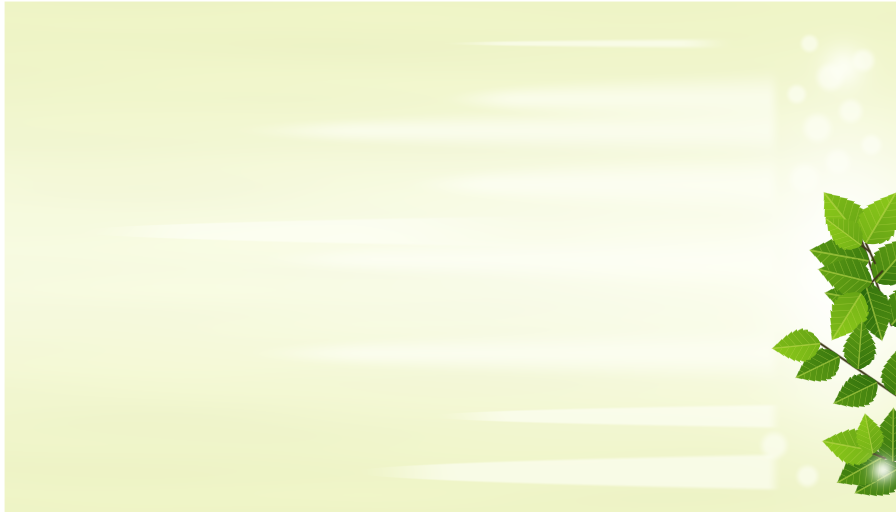
This background is drawn by a Shadertoy shader. Its source:

```glsl
const float ASPECT = 1.753;
const vec3 EDGE_GREEN = vec3(0.932, 0.955, 0.770);
const vec3 MID_GREEN = vec3(0.968, 0.982, 0.880);
const vec3 LIGHT = vec3(0.995, 1.0, 0.970);
const vec3 LEAF_DARK = vec3(0.17, 0.42, 0.05);
const vec3 LEAF_BRIGHT = vec3(0.53, 0.77, 0.10);
const vec3 LEAF_VEIN = vec3(0.73, 0.84, 0.30);
const vec3 BARK = vec3(0.24, 0.22, 0.10);
const float STREAK_OPACITY = 0.62;
const float NODE_STEP = 0.25;
const float LEAF_SPREAD = 1.05;
const float LEAF_HALF_WIDTH = 0.33;
const vec2 SUN_SPOT = vec2(1.728, 0.082);

// Streaks: left tip, right end, height, half thickness
const int STREAKS = 9;
const vec4 STREAK[STREAKS] = vec4[STREAKS](
    vec4(0.15, 1.12, 0.548, 0.031), vec4(0.84, 1.53, 0.187, 0.022),
    vec4(0.69, 1.53, 0.078, 0.034), vec4(0.86, 1.44, 0.915, 0.008),
    vec4(0.44, 1.53, 0.744, 0.032), vec4(0.85, 1.53, 0.806, 0.034),
    vec4(0.78, 1.53, 0.640, 0.036), vec4(0.48, 1.53, 0.493, 0.034),
    vec4(0.46, 1.53, 0.310, 0.034));
const float SOFTNESS[STREAKS] = float[STREAKS](0.12, 0.2, 0.15, 0.7, 1.0, 1.0, 1.0, 1.0, 1.0);

// Twigs: base and tip; then leaf length, lean of the end leaf, leaf count
const int TWIGS = 7;
const vec4 TWIG[TWIGS] = vec4[TWIGS](
    vec4(1.744, 0.365, 1.685, 0.532), vec4(1.712, 0.486, 1.694, 0.525),
    vec4(1.726, 0.470, 1.685, 0.427), vec4(1.753, 0.228, 1.605, 0.329),
    vec4(1.781, 0.078, 1.712, 0.119), vec4(1.701, 0.509, 1.685, 0.521),
    vec4(1.731, 0.105, 1.708, 0.114));
const vec3 HABIT[TWIGS] = vec3[TWIGS](
    vec3(0.118, 0.33, 5.0), vec3(0.115, -0.97, 1.0), vec3(0.108, 0.2, 3.0),
    vec3(0.095, 0.7, 5.0), vec3(0.105, 0.35, 5.0), vec3(0.087, 0.0, 1.0),
    vec3(0.080, -1.0, 1.0));

vec2 hashGradient(vec2 cell) {
    float a = 6.2832 * fract(sin(dot(cell, vec2(127.1, 311.7))) * 4375.5);
    return vec2(cos(a), sin(a));
}

float gradientNoise(vec2 p) {
    vec2 i = floor(p), f = p - i, u = f * f * (3.0 - 2.0 * f);
    vec2 e = vec2(0.0, 1.0);
    float low = mix(dot(hashGradient(i), f), dot(hashGradient(i + e.yx), f - e.yx), u.x);
    float high = mix(dot(hashGradient(i + e), f - e), dot(hashGradient(i + e.yy), f - e.yy), u.x);
    return mix(low, high, u.y);
}

float glow(vec2 p, vec2 centre, vec2 size) {
    vec2 q = (p - centre) / size;
    return exp(-dot(q, q));
}

float segmentDistance(vec2 p, vec2 a, vec2 b) {
    vec2 ab = b - a;
    return length(p - a - ab * clamp(dot(p - a, ab) / dot(ab, ab), 0.0, 1.0));
}

float streakMask(vec2 p, vec4 s, float softness) {
    float along = clamp((p.x - s.x) / (s.y - s.x), 0.0, 1.0);
    float halfHeight = max(s.w * pow(along, 0.5), 0.0001);
    float body = 1.0 - smoothstep(1.0 - softness, 1.0 + softness, abs(p.y - s.z) / halfHeight);
    return body * (1.0 - smoothstep(2.0 * s.y - 1.56, s.y, p.x)) * smoothstep(0.0, 0.25, along);
}

vec3 drawLeaf(vec3 col, vec2 p, vec2 root, float angle, float size, float brightness, float px) {
    vec2 axis = vec2(cos(angle), sin(angle));
    vec2 q = vec2(dot(p - root, axis), dot(p - root, vec2(-axis.y, axis.x))) / size;
    float x = clamp(q.x, 0.0, 1.0), side = abs(q.y);
    float rim = LEAF_HALF_WIDTH * sin(3.14159 * pow(x, 0.72));
    rim *= 0.94 + 0.12 * (1.0 - fract(x * 9.0));
    float d = max(side - rim, abs(q.x - 0.5) - 0.5) * size;
    // Ribs and shading
    float rib = 1.0 - smoothstep(0.005, 0.025, side);
    float veins = 1.0 - smoothstep(0.03, 0.13, abs(fract(x * 7.0 - side * 5.0) - 0.5));
    float shade = brightness + 0.25 * (x - 0.5) + (q.y > 0.0 ? 0.08 : -0.08);
    vec3 leaf = mix(LEAF_DARK, LEAF_BRIGHT, clamp(shade, 0.0, 1.0));
    leaf = mix(leaf, LEAF_VEIN, max(rib * 0.6, veins * 0.25));
    return mix(col, leaf, 1.0 - smoothstep(-px, px, d));
}

void mainImage(out vec4 fragColor, in vec2 fragCoord) {
    vec2 p = fragCoord / iResolution.xy * vec2(ASPECT, 1.0);
    float px = 1.0 / iResolution.y;

    // Soft backdrop, palest in the middle and to the right
    float band = exp(-pow((p.y - 0.49) / 0.27, 2.0));
    vec3 col = mix(EDGE_GREEN, MID_GREEN, band);
    col = mix(col, LIGHT, 0.55 * band * smoothstep(0.1, 1.4, p.x));
    col += 0.012 * gradientNoise(p * vec2(1.5, 16.0));
    col = mix(col, vec3(1.0), 0.85 * glow(p, vec2(1.65, 0.46), vec2(0.13, 0.26)));

    for (int i = 0; i < STREAKS; i++)
        col = mix(col, LIGHT, STREAK_OPACITY * streakMask(p, STREAK[i], SOFTNESS[i]));

    // Light discs: an upper cluster and two low ones
    for (int i = 0; i < 11; i++) {
        float n = float(i), f = fract(0.25 + 0.618 * n);
        vec2 centre = vec2(1.541 + 0.171 * f, 0.915 - 0.033 * n);
        if (i > 8) centre = vec2(centre.x - 0.1, 0.07 + 0.06 * (n - 9.0));
        float radius = 0.019 + 0.014 * fract(n * 0.37);
        float disc = 1.0 - smoothstep(0.5 * radius, 1.15 * radius, length(p - centre));
        col = mix(col, LIGHT, 0.6 * disc);
    }
    col = mix(col, LIGHT, 0.85 * glow(p, vec2(1.651, 0.868), vec2(0.04)));

    // Twigs with an end leaf and alternating side leaves
    for (int i = 0; i < TWIGS; i++) {
        vec2 base = TWIG[i].xy, tip = TWIG[i].zw;
        float heading = atan(tip.y - base.y, tip.x - base.x);
        float stem = segmentDistance(p, base, tip) - 0.002;
        col = mix(col, BARK, 1.0 - smoothstep(-px, px, stem));
        int count = int(HABIT[i].z);
        for (int k = count - 1; k >= 0; k--) {
            float turn = k == 0 ? HABIT[i].y : (k % 2 == 1 ? LEAF_SPREAD : -LEAF_SPREAD);
            float brightness = k == 0 ? 0.85 : 0.15 + 0.3 * fract(float(i + 3 * k) * 0.618);
            vec2 root = mix(tip, base, NODE_STEP * float(k));
            col = drawLeaf(col, p, root, heading + turn, HABIT[i].x, brightness, px);
        }
    }

    // Sun spot and pale border
    col = mix(col, LIGHT, 0.9 * glow(p, SUN_SPOT, vec2(0.025)));
    float inside = smoothstep(0.009 - px, 0.009 + px, p.x) * (1.0 - smoothstep(0.997 - px, 0.997 + px, p.y));
    fragColor = vec4(mix(vec3(1.0), clamp(col, 0.0, 1.0), inside), 1.0);
}
```
